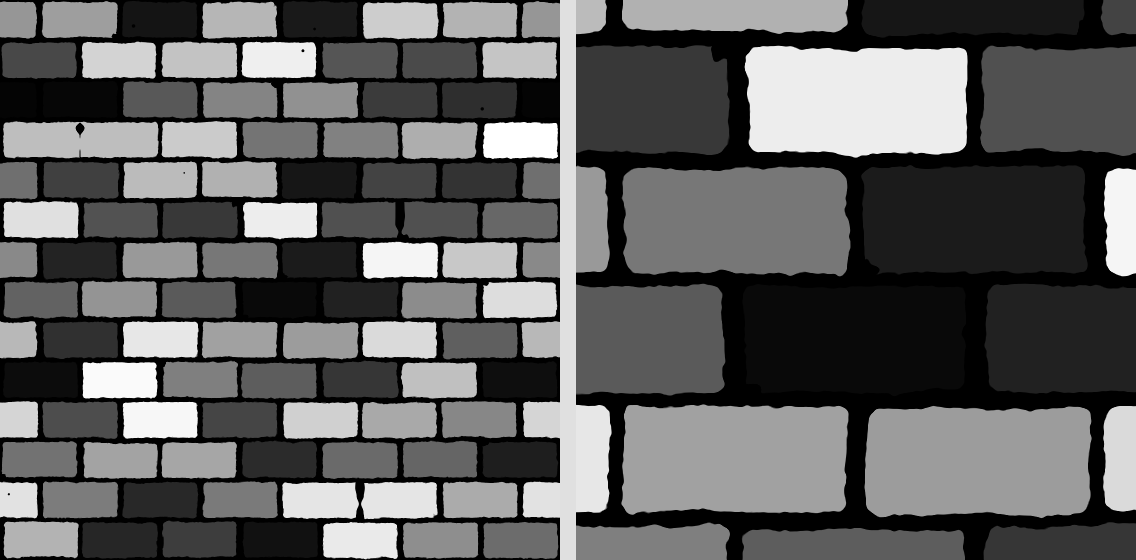
Left: the whole. Right: its middle third, enlarged.
Give the GLSL for this pattern, as a Shadertoy shader.

```glsl
// Running-bond brick wall in shuffled greys with ragged black mortar joints.

float hash(vec2 p) {
    vec3 h = fract(p.xyx * vec3(0.1031, 0.1030, 0.0973));
    h += dot(h, h.yzx + 33.33);
    return fract((h.x + h.y) * h.z);
}

float noise(vec2 p) {
    vec2 i = floor(p), f = fract(p);
    f *= f * (3.0 - 2.0 * f);
    return mix(mix(hash(i), hash(i + vec2(1, 0)), f.x),
               mix(hash(i + vec2(0, 1)), hash(i + vec2(1, 1)), f.x), f.y);
}

float roundedBox(vec2 p, vec2 halfSize, float radius) {
    vec2 e = abs(p) - halfSize + radius;
    return length(max(e, 0.0)) + min(max(e.x, e.y), 0.0) - radius;
}

// Fifth powers modulo 97 shuffle the bricks over an even ramp of greys.
float brickTone(vec2 id) {
    int n = (int(id.x) + 7 * int(id.y) + 20) % 97;
    int square = n * n % 97;
    int rank = square * square % 97 * n % 97;
    return mix(0.015, 1.0, float(rank) / 96.0);
}

// A few joints are closed, leaving only a broken crack.
float isFused(vec2 id) {
    return step(0.96, hash(id + 71.3));
}

void mainImage(out vec4 fragColor, in vec2 fragCoord) {
    // One unit is a course height; each brick cell is 2 by 1.
    vec2 p = fragCoord / iResolution.y * 14.0;
    float pixel = 14.0 / iResolution.y;
    float row = floor(p.y);
    float across = p.x * 0.5 + 0.5 * mod(row, 2.0);
    vec2 id = vec2(mod(floor(across), 7.0), row);
    vec2 nextId = vec2(mod(id.x + 1.0, 7.0), row);
    vec2 prevId = vec2(mod(id.x + 6.0, 7.0), row);
    vec2 q = vec2(fract(across) * 2.0 - 1.0, fract(p.y) - 0.5);

    // Slightly displaced block with coarse warping and fine nicks
    float fused = isFused(q.x < 0.0 ? id : nextId);
    vec2 jitter = vec2(hash(id + 3.1), hash(id + 8.7)) - 0.5;
    vec2 warp = vec2(noise(p * 2.6 + 40.0), noise(p * 2.6 + 90.0)) - 0.5;
    vec2 local = q + jitter * vec2(0.05, 0.025) + warp * 0.04;
    float d = roundedBox(local, vec2(mix(0.925, 1.3, fused), 0.44), 0.09);
    d += (noise(p * 9.0) - 0.5) * 0.035 + (noise(p * 22.0) - 0.5) * 0.016;

    // Irregular crack in a closed joint
    float crackWidth = 0.17 * noise(p * vec2(2.0, 5.0) + 17.0) - 0.035;
    d = max(d, mix(-1.0, crackWidth - 1.0 + abs(q.x), fused));

    // Occasional chipped corner
    vec2 corner = sign(vec2(hash(id + 21.0), hash(id + 34.0)) - 0.5) * vec2(0.93, 0.45);
    float chip = 0.12 - length(q - corner) + 0.12 * (noise(p * 11.0) - 0.5);
    d = max(d, mix(-1.0, chip, step(0.9, hash(id + 55.0))));

    // Rare pinhole
    vec2 pit = (vec2(hash(id + 12.0), hash(id + 29.0)) - 0.5) * vec2(1.6, 0.6);
    float hole = 0.015 + 0.03 * hash(id + 5.0) - length(q - pit);
    d = max(d, mix(-1.0, hole, step(0.94, hash(id + 63.0))));

    float tone = brickTone(isFused(id) > 0.5 ? prevId : id);
    float cover = clamp(0.5 - d / pixel, 0.0, 1.0);
    fragColor = vec4(vec3(tone * cover), 1.0);
}
```
